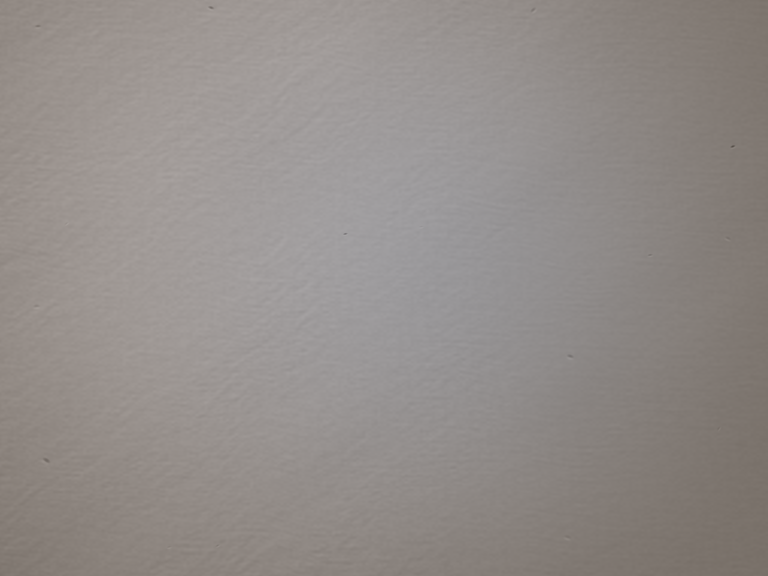
Give the GLSL for this texture, as a Shadertoy shader.

```glsl
// Painted plaster wall under soft lamp light: a broad warm-to-cool glow,
// shallow diagonal trowel strokes, level brush lines and a few small pits.
// Relief comes from height differences of stretched value noise.

const vec3 LIT_PAINT = vec3(0.650, 0.620, 0.603);
const vec3 DIM_PAINT = vec3(0.472, 0.438, 0.407);
const vec3 COOL_SHIFT = vec3(-0.030, -0.006, 0.021);
const vec2 GLOW_CENTER = vec2(0.37, 0.66);   // fraction of the canvas
const vec2 COOL_CENTER = vec2(0.57, 0.54);
const float GLOW_INNER = 0.10;
const float GLOW_OUTER = 1.12;
const float COOL_RADIUS = 0.42;
const float STROKE_ANGLE = 0.62;
const float BRUSH_ANGLE = -0.06;
const vec2 LIGHT_STEP = vec2(-0.0020, 0.0028);
const float RELIEF = 0.056;
const float MOTTLE = 0.012;
const float GRAIN = 0.017;
const float PIT_CELL = 0.17;
const float PIT_CHANCE = 0.30;

float hash(vec2 p) {
    return fract(sin(dot(p, vec2(127.1, 311.7))) * 43758.5453);
}

float noise(vec2 p) {
    vec2 i = floor(p), f = fract(p);
    f = f * f * (3.0 - 2.0 * f);
    return mix(mix(hash(i), hash(i + vec2(1, 0)), f.x),
               mix(hash(i + vec2(0, 1)), hash(i + vec2(1, 1)), f.x), f.y);
}

vec2 rotate(vec2 p, float angle) {
    float c = cos(angle), s = sin(angle);
    return vec2(c * p.x + s * p.y, c * p.y - s * p.x);
}

// Surface height: diagonal strokes fade into level brush lines on the right
float wallHeight(vec2 p, float brushed) {
    vec2 warped = p + 0.02 * vec2(noise(p * 9.0), noise(p * 9.0 + 31.0));
    vec2 stroke = rotate(warped, STROKE_ANGLE);
    vec2 brush = rotate(warped, BRUSH_ANGLE);
    float trowel = 0.36 * noise(stroke * vec2(30.0, 110.0))
                 + 0.40 * noise(stroke * vec2(9.0, 42.0) + 17.0);
    float lines = 0.26 * noise(brush * vec2(18.0, 170.0) + 53.0);
    float bumps = 0.42 * noise(brush * vec2(85.0, 160.0) + 71.0);
    return trowel * mix(1.0, 0.35, brushed) + lines + bumps * mix(1.0, 0.6, brushed);
}

// Dark nicks with a pale lower rim, at most one in each cell
float pits(vec2 p, float pixel) {
    vec2 cell = floor(p / PIT_CELL);
    float shade = 0.0;
    for (int y = -1; y <= 1; y++)
    for (int x = -1; x <= 1; x++) {
        vec2 id = cell + vec2(x, y);
        float present = step(hash(id + 5.3), PIT_CHANCE);
        vec2 center = (id + 0.15 + 0.7 * vec2(hash(id + 1.7), hash(id + 9.1))) * PIT_CELL;
        float size = mix(0.0014, 0.0032, pow(hash(id + 13.9), 3.0));
        vec2 q = rotate(p - center, 1.6 * hash(id + 21.3) - 0.6);
        float edge = size * 0.4 + pixel;
        float hole = length(q * vec2(0.6, 1.2)) - size;
        float rim = length((q + vec2(0.0, size * 1.6)) * vec2(0.5, 1.3)) - size;
        float depth = mix(0.03, 0.20, pow(hash(id + 33.7), 2.0));
        shade += present * (0.04 * (1.0 - smoothstep(-edge, edge, rim))
                          - depth * (1.0 - smoothstep(-edge, edge, hole)));
    }
    return shade;
}

void mainImage(out vec4 fragColor, in vec2 fragCoord) {
    vec2 p = fragCoord / iResolution.y;
    vec2 canvas = vec2(iResolution.x / iResolution.y, 1.0);
    float across = p.x / canvas.x;

    // Lamp glow, dim toward the edges and cool in the middle
    float glow = 1.0 - smoothstep(GLOW_INNER, GLOW_OUTER, length(p - GLOW_CENTER * canvas));
    vec2 coolOffset = (p - COOL_CENTER * canvas) / COOL_RADIUS;
    float cool = exp(-dot(coolOffset, coolOffset));
    vec3 color = mix(DIM_PAINT, LIT_PAINT, glow) + COOL_SHIFT * cool;

    // Side-lit relief, stronger in uneven patches
    float brushed = smoothstep(0.40, 0.85, across + 0.25 * (noise(p * 4.0) - 0.5));
    float slope = wallHeight(p, brushed) - wallHeight(p + LIGHT_STEP, brushed);
    float patchiness = mix(0.65, 1.3, noise(p * 6.0 + 41.0));
    float shade = RELIEF * slope * patchiness * mix(1.0, 0.75, brushed);

    // Faint broad mottling, fine grain and pits
    shade += MOTTLE * (noise(rotate(p, STROKE_ANGLE) * vec2(5.0, 12.0)) - 0.5);
    shade += GRAIN * (noise(p * vec2(190.0, 240.0)) - 0.5) * mix(1.0, 0.7, brushed);
    shade += pits(p, 0.7 / iResolution.y);

    fragColor = vec4(color + shade, 1.0);
}
```
